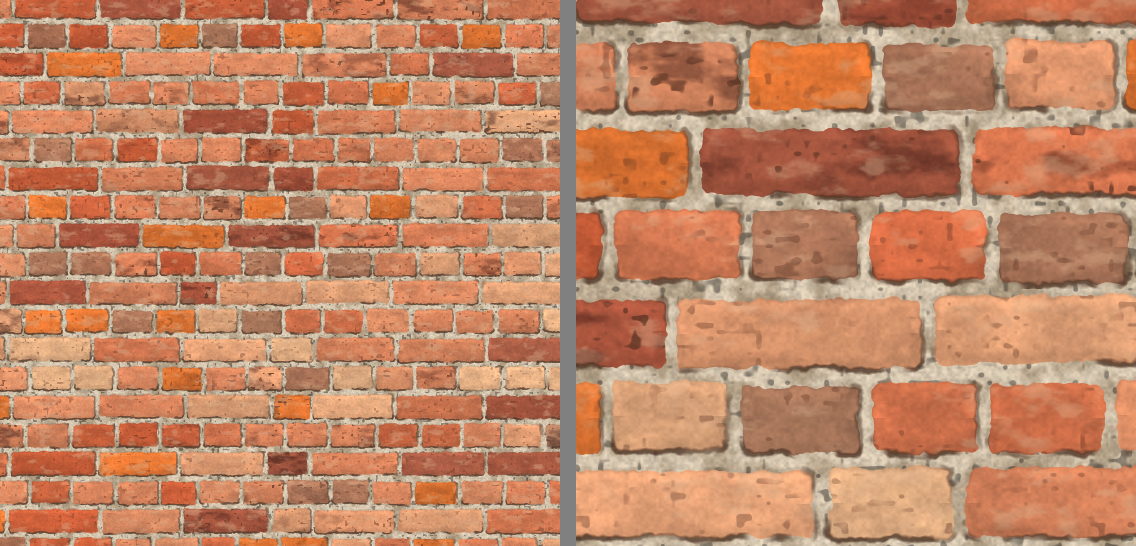
Left, the full canvas; right, a detail of the centre.
Reproduce this texture procedurally as a WebGL 1 fragment shader.

```glsl
precision highp float;
uniform vec2 u_resolution;

float hash(vec2 p) {
  vec3 q = fract(vec3(p.xyx) * 0.1031);
  q += dot(q, q.yzx + 33.33);
  return fract((q.x + q.y) * q.z);
}

float noise(vec2 p) {
  vec2 i = floor(p), f = fract(p);
  f = f * f * (3.0 - 2.0 * f);
  return mix(mix(hash(i), hash(i + vec2(1.0, 0.0)), f.x),
             mix(hash(i + vec2(0.0, 1.0)), hash(i + vec2(1.0, 1.0)), f.x), f.y);
}

float fbm(vec2 p) {
  float sum = 0.0, weight = 0.5;
  for (int i = 0; i < 4; i++) {
    sum += weight * noise(p);
    p = p * 2.07 + 17.3;
    weight *= 0.5;
  }
  return sum / 0.9375;
}

float roundBox(vec2 p, vec2 size, float radius) {
  vec2 q = abs(p) - size + radius;
  return length(max(q, 0.0)) + min(max(q.x, q.y), 0.0) - radius;
}

// Left joint and length of the brick at s, with one half-length closer per course
vec2 brickSpan(float s, float closer, bool header) {
  if (header) return vec2(floor(s), 1.0);
  if (s < closer) return vec2(2.0 * floor(s * 0.5), 2.0);
  if (s < closer + 1.0) return vec2(closer, 1.0);
  float start = closer + 1.0;
  return vec2(start + 2.0 * floor((s - start) * 0.5), 2.0);
}

vec3 brickColor(vec2 id, vec2 uv, bool header) {
  // Paler band low on the wall, and a paler right side
  float band = exp(-pow((id.y - 12.6) / 1.9, 2.0));
  float tone = hash(id + 3.7) * 0.72 + 0.36 * band + 0.22 * uv.x - 0.03;
  vec3 clay = mix(vec3(0.77, 0.36, 0.22), vec3(0.83, 0.51, 0.36), smoothstep(0.1, 0.5, tone));
  clay = mix(clay, vec3(0.88, 0.68, 0.51), smoothstep(0.5, 1.0, tone));
  float kind = hash(id * 1.7 + 41.3) + 0.12 * band;
  vec3 burnt = header ? vec3(0.63, 0.44, 0.34) : vec3(0.62, 0.31, 0.23);
  if (kind < 0.2) clay = mix(clay, burnt, 0.85);
  else if (kind < 0.29) clay = vec3(0.86, 0.45, 0.2);
  return clay * (0.95 + 0.1 * hash(id + 91.0));
}

void main() {
  vec2 uv = gl_FragCoord.xy / u_resolution;
  float pixel = 19.13 / u_resolution.y;

  // Courses counted from the top; g is measured in course heights
  float v = (1.0 - uv.y) * 19.13 + 0.245;
  float u = uv.x * 13.0;
  vec2 g = vec2(uv.x * 19.6, v);
  float row = floor(v);
  bool header = mod(row, 2.0) > 0.5;

  // Bond: most stretcher courses align, a few are shifted
  float offset = 0.24, closer = 6.0;
  if (header) offset = 0.5 + 0.25 * hash(vec2(row, 5.0));
  else if (row == 2.0) { offset = 0.95; closer = 8.0; }
  else if (row == 8.0) { offset = 0.3; closer = 0.0; }
  else if (row == 10.0) { offset = 0.12; closer = 4.0; }
  float s = u - offset + 0.2 * (noise(vec2(u * 0.9, row + 60.0)) - 0.5);
  vec2 span = brickSpan(s, closer, header);
  vec2 id = vec2(span.x + 20.0, row);

  // Brick outline with ragged edges
  vec2 p = vec2((s - span.x - span.y * 0.5) * 1.508, fract(v) - 0.5);
  p.y += 0.06 * (hash(id + 7.0) - 0.5) + 0.02 * p.x * (hash(id + 13.0) - 0.5);
  vec2 size = vec2(span.y * 0.754 - 0.08, 0.385 + 0.03 * hash(id + 23.0));
  float ragged = (fbm(g * 4.5) - 0.5) * 0.11 + (noise(g * 15.0) - 0.5) * 0.03;
  float d = roundBox(p, size, 0.08) + ragged;
  float inside = 1.0 - smoothstep(-pixel * 0.7, pixel * 0.7, d);

  float blotch = fbm(g * vec2(2.0, 3.2) + id * 3.1);
  float grain = noise(g * 17.0);
  float fine = noise(g * 33.0 + 9.0);

  // Sandy mortar with grey stains
  vec3 mortar = mix(vec3(0.68, 0.61, 0.51), vec3(0.84, 0.78, 0.69), smoothstep(0.25, 0.6, fbm(g * 3.3 + 50.0)));
  mortar *= 0.87 + 0.14 * grain + 0.13 * fine;
  mortar *= 1.0 - 0.35 * smoothstep(0.74, 0.9, noise(g * 11.0 + 31.0));

  // Brick face: mottling, soot, lime dust and pits
  vec3 face = brickColor(id, uv, header);
  face *= 0.83 + 0.23 * blotch + 0.09 * grain + 0.07 * fine;
  float sooty = smoothstep(0.6, 1.0, hash(id + 57.0));
  float soot = smoothstep(0.45, 0.75, fbm(g * vec2(1.8, 3.5) + 80.0)) * (0.2 + 0.8 * sooty);
  face = mix(face, face * vec3(0.55, 0.5, 0.52), soot * 0.75);
  float dust = smoothstep(0.54, 0.78, fbm(g * vec2(2.6, 5.0) + 140.0));
  face = mix(face, vec3(0.86, 0.69, 0.55), dust * 0.4);
  float pits = smoothstep(0.73, 0.87, noise(g * vec2(9.0, 12.0) + 200.0)) * smoothstep(0.4, 0.65, blotch);
  face = mix(face, vec3(0.34, 0.19, 0.13), pits * (0.35 + 0.4 * sooty));
  face *= 1.0 + 0.07 * smoothstep(0.12, 0.0, abs(d + 0.07)) * sign(-p.y);

  // Broken shadow line under and to the right of each brick
  vec3 color = mix(mortar, face, inside);
  float side = max(smoothstep(0.15, 0.35, p.y), 0.6 * smoothstep(0.16, 0.06, size.x - p.x));
  float crevice = smoothstep(0.055, 0.01, abs(d - 0.01)) * (0.14 + 0.86 * side);
  crevice *= smoothstep(0.22, 0.6, noise(g * 3.7 + 17.0));
  color = mix(color, vec3(0.3, 0.2, 0.14), crevice * 0.8);

  gl_FragColor = vec4(clamp(color, 0.0, 1.0), 1.0);
}
```
